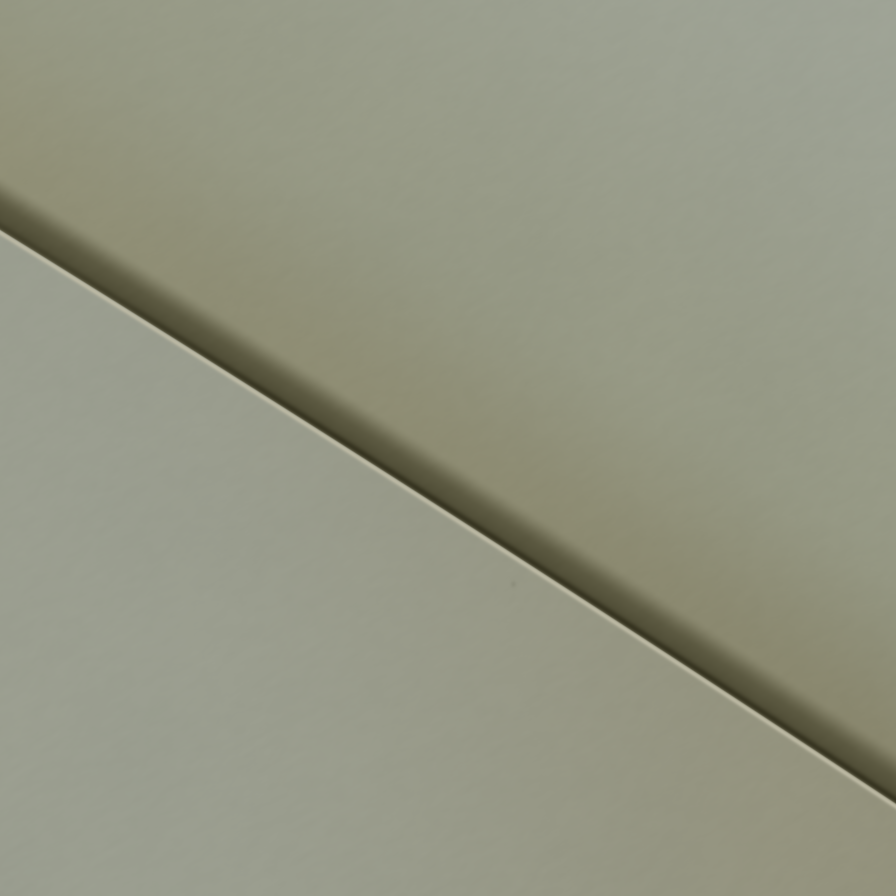
Write a Shadertoy shader that draws this texture.

```glsl
float hash(vec2 p) {
    vec3 q = fract(vec3(p.xyx) * 0.1031);
    q += dot(q, q.yzx + 33.33);
    return fract((q.x + q.y) * q.z);
}

float valueNoise(vec2 p) {
    vec2 cell = floor(p);
    vec2 f = fract(p);
    f = f * f * (3.0 - 2.0 * f);
    float low = mix(hash(cell), hash(cell + vec2(1, 0)), f.x);
    float high = mix(hash(cell + vec2(0, 1)), hash(cell + vec2(1, 1)), f.x);
    return mix(low, high, f.y);
}

float fbm(vec2 p) {
    float sum = 0.0;
    float weight = 0.5;
    for (int i = 0; i < 4; i++) {
        sum += weight * (valueNoise(p) - 0.5);
        p = mat2(1.6, 1.2, -1.2, 1.6) * p + 7.3;
        weight *= 0.5;
    }
    return sum;
}

// Signed distance to the slightly bowed sheet edge, positive above it
float edgeDistance(vec2 uv) {
    float height = 0.742 - 0.6406 * uv.x + 0.021 * uv.x * (1.0 - uv.x);
    return (uv.y - height) * 0.842;
}

float ridge(float d, float center, float width) {
    float t = (d - center) / width;
    return exp(-t * t);
}

// Rear sheet: olive beside the shadow, cool grey far from it
vec3 rearSheet(vec2 uv, float d) {
    vec3 nearTone = mix(vec3(0.565, 0.560, 0.460), vec3(0.535, 0.525, 0.425), uv.x);
    vec3 midTone = vec3(0.585, 0.595, 0.515);
    vec3 farTone = vec3(0.620, 0.638, 0.585);
    vec3 color = mix(nearTone, midTone, smoothstep(0.02, 0.26, d));
    return mix(color, farTone, smoothstep(0.15, 0.76, d));
}

// Front sheet: cool at lower left, warmer toward lower right
vec3 frontSheet(vec2 uv) {
    vec3 cool = vec3(0.605, 0.618, 0.562);
    vec3 warm = vec3(0.575, 0.570, 0.485);
    float warmth = smoothstep(0.15, 1.1, uv.x + 0.15 * uv.y);
    return mix(cool, warm, warmth);
}

vec3 castShadow(vec3 color, float d, float x) {
    vec3 shade = mix(vec3(0.315, 0.305, 0.215), vec3(0.365, 0.355, 0.260),
                     smoothstep(0.006, 0.032, d));
    color = mix(shade, color, smoothstep(0.024, 0.053, d));
    float contact = ridge(d, 0.005, 0.004) * mix(0.45, 0.9, smoothstep(0.0, 0.4, x));
    return mix(color, vec3(0.205, 0.195, 0.120), contact);
}

void mainImage(out vec4 fragColor, in vec2 fragCoord) {
    vec2 uv = fragCoord / iResolution.xy;
    float d = edgeDistance(uv);
    float soft = max(0.0012, 0.75 / iResolution.y);

    // Two overlapping sheets
    vec3 rear = castShadow(rearSheet(uv, d), d, uv.x);
    vec3 front = frontSheet(uv);
    vec3 color = mix(front, rear, smoothstep(-soft, soft, d - 0.001));

    // Lit paper thickness
    float rim = ridge(d, -0.0015, 0.0027);
    color = mix(color, vec3(0.755, 0.740, 0.655), 0.85 * rim);

    // Faint speck on the front sheet
    float speck = length((uv - vec2(0.573, 0.348)) * vec2(1.0, 0.8));
    color -= 0.035 * ridge(speck, 0.0, 0.003);

    // Broad mottling and fine slanted fibres
    vec2 grainAxes = vec2(dot(uv, vec2(0.86, 0.51)), dot(uv, vec2(-0.51, 0.86)));
    color += 0.012 * fbm(uv * 7.0) * vec3(1.0, 0.9, 0.7);
    color += 0.014 * fbm(grainAxes * vec2(65.0, 140.0));

    fragColor = vec4(clamp(color, 0.0, 1.0), 1.0);
}
```
